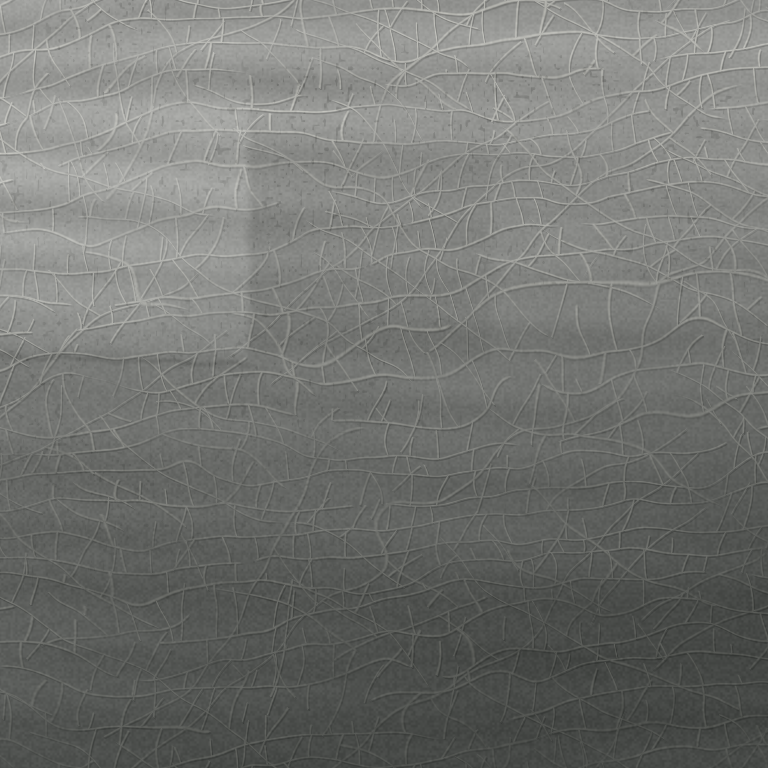
Give the GLSL for this texture, as a Shadertoy shader.

```glsl
// Grey crackle-glazed ceramic: fine raised cracks, soft bands and a window reflection.
#define CRACK_WIDTH 0.0021
#define CRACK_LIGHT 0.115
#define CRACK_SHADE 0.085
#define WARP 0.085
#define BAND_DEPTH 0.1
#define GRAIN 0.05
#define DARK_GLAZE vec3(0.272, 0.282, 0.272)
#define LIGHT_GLAZE vec3(0.585, 0.588, 0.577)

float hash(vec2 p) {
    return fract(sin(dot(p, vec2(127.1, 311.7))) * 43758.5453);
}

float noise(vec2 p) {
    vec2 i = floor(p), f = fract(p);
    f = f * f * (3.0 - 2.0 * f);
    return mix(mix(hash(i), hash(i + vec2(1, 0)), f.x),
               mix(hash(i + vec2(0, 1)), hash(i + vec2(1, 1)), f.x), f.y);
}

float fbm(vec2 p) {
    return 0.55 * noise(p) + 0.3 * noise(p * 2.1 + 7.3) + 0.15 * noise(p * 4.3 + 2.9);
}

// Smooth displacement that turns straight cracks into arcs
vec2 swirl(vec2 p) {
    return vec2(noise(p), noise(p + 17.0)) - 0.5;
}

// Long wavy cracks joined by short cross cracks; keep is the share of them drawn
float crackLayer(vec2 p, float angle, float cells, vec2 keep, float seed) {
    p += WARP * swirl(p * 4.5 + seed) + 0.03 * swirl(p * 12.0 + seed);
    float c = cos(angle), s = sin(angle);
    vec2 q = mat2(c, -s, s, c) * p * cells + seed;
    float nearest = 1.0;
    float band = floor(q.y) - 1.0, below = band;

    // Long cracks, broken along their length
    for (int k = 0; k < 3; k++) {
        float row = band + float(k);
        float y = row + 0.85 * noise(vec2(q.x * 0.4 + hash(vec2(row, seed)) * 40.0, row * 3.7));
        if (y <= q.y) below = row;
        float gap = noise(vec2(q.x * 0.5 + 11.0, row * 5.3 + seed));
        float d = abs(q.y - y) / cells + 0.05 * max(0.0, gap - keep.x);
        nearest = min(nearest, d);
    }

    // Cross cracks, slanted and bent, some of them stopping short
    float column = floor(q.x) - 1.0;
    for (int k = 0; k < 3; k++) {
        vec2 id = vec2(column + float(k), below);
        float rnd = hash(id + seed);
        float rise = q.y - below - 0.5;
        float slant = hash(id + seed + 5.1) - 0.5;
        float x = id.x + 0.15 + 0.7 * rnd + 0.5 * slant * rise + 0.5 * (rnd - 0.5) * rise * rise;
        float excess = max(0.0, abs(rise) - 0.35 - 1.6 * hash(id + seed + 3.4));
        if (hash(id * 1.7 + seed + 9.2) < keep.y)
            nearest = min(nearest, length(vec2(q.x - x, excess)) / cells);
    }
    float width = max(CRACK_WIDTH, 1.1 / iResolution.y);
    return 1.0 - smoothstep(0.0, width, nearest);
}

float cracks(vec2 p) {
    vec2 q = p + 0.006 * swirl(p * 28.0);
    float h = crackLayer(q, 0.06, 25.0, vec2(0.78, 0.85), 2.0);
    h = max(h, 0.9 * crackLayer(q, -0.5, 17.0, vec2(0.52, 0.5), 23.0));
    return max(h, 0.85 * crackLayer(q, 0.72, 13.0, vec2(0.48, 0.38), 47.0));
}

// Reflected window panes with a dark lower edge
float reflection(vec2 p) {
    float wobble = 0.008 * (noise(p * 40.0) - 0.5);
    float sill = 0.54 - 0.03 * p.x + wobble;
    float side = 1.0 - smoothstep(0.316, 0.334, p.x + wobble);
    float tall = smoothstep(sill - 0.004, sill + 0.02, p.y) * (1.0 - smoothstep(0.76, 0.95, p.y));
    float middle = smoothstep(0.32, 0.33, p.x) * (1.0 - smoothstep(0.63, 0.65, p.x));
    float edge = side * (1.0 - smoothstep(0.0, 0.006, abs(p.y - sill + 0.004)));
    return 0.055 * side * tall - 0.02 * middle * tall - 0.04 * edge;
}

void mainImage(out vec4 fragColor, in vec2 fragCoord) {
    vec2 p = fragCoord / iResolution.y;

    // Broad light falling off downward and to the right
    float height = p.y + 0.05 * (fbm(p * 3.0) - 0.5) + 0.2 * (0.5 - p.x) * (1.0 - p.y);
    float light = mix(clamp((height - 0.02) / 0.88, 0.0, 1.0), smoothstep(0.02, 0.9, height), 0.5);
    vec3 color = mix(DARK_GLAZE, LIGHT_GLAZE, light);

    // Horizontal throwing bands, strongest at the upper left
    float bands = fbm(vec2(p.x * 1.6 + 4.0, p.y * 15.0 + 0.8 * p.x)) - 0.5;
    float ripple = sin(p.y * 74.0 + 3.0 * noise(p * vec2(3.0, 5.0)));
    float rippled = smoothstep(0.5, 0.75, p.y) * (1.0 - smoothstep(0.2, 0.9, p.x));
    color += BAND_DEPTH * bands * (0.7 + 0.5 * light) + 0.024 * ripple * (0.25 + rippled);
    color += reflection(p) - 0.03 * (p.x - 0.5);

    // Fine grain and dark pits, densest in the bright upper part
    color += GRAIN * (noise(p * 330.0) - 0.5);
    float pits = smoothstep(0.74, 0.92, noise(p * vec2(260.0, 190.0) + 60.0));
    float pitted = smoothstep(0.3, 0.65, fbm(p * 6.0 + 13.0) + 0.3 * (0.5 - p.x));
    color -= 0.075 * pits * light * pitted;

    // Raised cracks: lit crest and a shadow to the lower right
    float crest = cracks(p);
    float shade = cracks(p + vec2(-0.0016, 0.0022)) * (1.0 - crest);
    float relief = (0.5 + 0.5 * light) * (0.5 + 0.8 * noise(p * 14.0 + 8.0));
    color += relief * (CRACK_LIGHT * crest * vec3(1.02, 1.0, 0.92) - CRACK_SHADE * shade);

    fragColor = vec4(clamp(color, 0.0, 1.0), 1.0);
}
```
